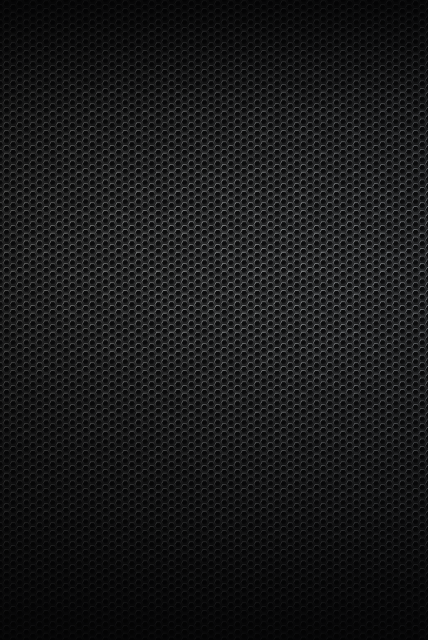
Give the GLSL for this pattern, as a Shadertoy shader.

```glsl
// Dark metal mesh of small flat-topped hexagonal holes under a soft off-centre light.

float hash(vec2 p) {
    vec3 h = fract(p.xyx * vec3(0.1031, 0.1030, 0.0973));
    h += dot(h, h.yzx + 33.33);
    return fract((h.x + h.y) * h.z);
}

// Offset from the nearest hexagon centre; rows are one unit apart.
vec2 hexOffset(vec2 p) {
    vec2 period = vec2(sqrt(3.0), 1.0);
    vec2 a = mod(p, period) - 0.5 * period;
    vec2 b = mod(p + 0.5 * period, period) - 0.5 * period;
    return dot(a, a) < dot(b, b) ? a : b;
}

// Hexagon radius: 0 at the centre, 0.5 on the cell border.
float hexRadius(vec2 q) {
    q = abs(q);
    return max(q.y, dot(q, vec2(0.866, 0.5)));
}

float glow(vec2 uv, vec2 centre, vec2 size) {
    vec2 d = (uv - centre) / size;
    return exp(-dot(d, d));
}

void mainImage(out vec4 fragColor, in vec2 fragCoord) {
    vec2 uv = fragCoord / iResolution.xy;
    float rows = 84.0;
    float pixel = rows / iResolution.y;
    vec2 p = fragCoord * pixel;

    // Hexagonal cell
    vec2 q = hexOffset(p);
    float radius = hexRadius(q);
    vec2 cell = round((p - q) / vec2(0.866, 0.5));
    float wear = mix(0.9, 1.1, hash(cell + 17.0));

    // Wall, thin lit rim and recessed hole
    float facing = dot(q / max(length(q), 0.001), vec2(-0.45, 0.89));
    float wall = smoothstep(0.32 - 0.5 * pixel, 0.32 + 0.5 * pixel, radius);
    float rim = 1.0 - smoothstep(0.01, 0.03 + 0.5 * pixel, abs(radius - 0.38));
    float metal = 0.145 + 0.045 * facing + rim * (0.03 + 0.15 * max(facing, 0.0));
    float hole = 0.03 + 0.06 * smoothstep(0.1, 0.32, radius) * max(-facing, 0.0);
    float shade = mix(hole, metal * wear, wall);

    // Broad light, fading to near black at the top and bottom
    float light = 0.2 + 0.82 * glow(uv, vec2(0.7, 0.58), vec2(0.65, 0.34))
                + 0.26 * glow(uv, vec2(0.1, 0.63), vec2(0.4, 0.25));
    light *= smoothstep(-0.2, 0.25, uv.y) * smoothstep(1.15, 0.8, uv.y);

    // Neutral grey with a faint cool tint to the right
    vec3 tint = mix(vec3(0.99, 1.0, 0.98), vec3(0.97, 1.0, 1.02), uv.x);
    vec3 color = vec3(0.01, 0.01, 0.013) + 1.2 * shade * light * tint;
    fragColor = vec4(color, 1.0);
}
```
